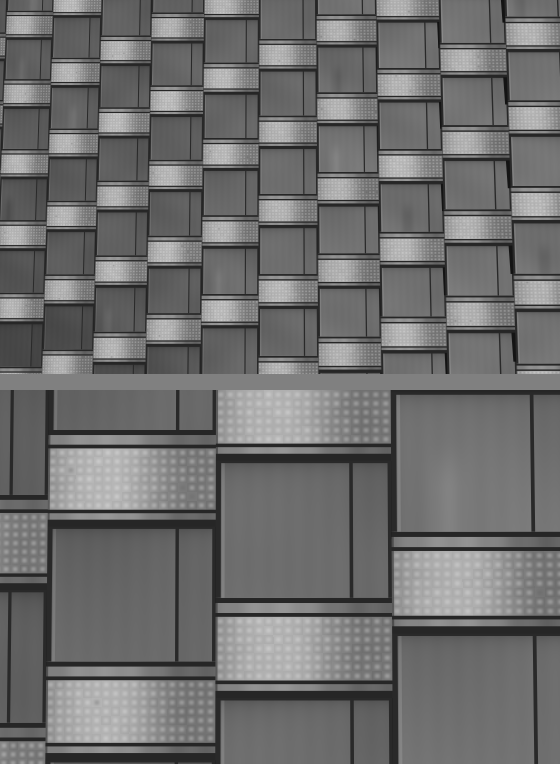
Top: the whole. Bottom: its middle third, enlarged.
Give the GLSL for this pattern, as a Shadertoy shader.

```glsl
// A grey high-rise facade: columns of windows and tiled parapets, each column
// stepped against the next. A projective map spaces the columns and rows; each
// cell is built from box coverages, with sines and hashes for glass and wear.

// Layout, in units of the canvas height
const float COLUMN_WIDTH = 0.1245;   // leftmost column
const float COLUMN_GROWTH = 0.0199;  // perspective widening per column
const float ROW_HEIGHT = 0.1904;     // leftmost storey
const float ROW_PHASE = 0.526;
const float ROW_STEP = 0.2749;       // storey offset between columns
const float VANISH_X = 0.732;
const float TILT = 0.0512;           // widening toward the bottom

// Cell parts, as fractions of a storey or column
const float BAND_END = 0.408;
const float TILE_TOP = 0.068;
const float TILE_BOTTOM = 0.335;
const float MULLION = 0.765;
const vec2 TILE_COUNT = vec2(18.0, 7.0);

// Tones
const float FRAME_TONE = 0.16;
const float LINE_TONE = 0.15;
const float GLASS_LEFT = 0.355;
const float GLASS_RIGHT = 0.455;
const float TILE_SHADE = 0.50;
const float TILE_LIGHT = 0.72;

float hash(vec2 p) {
    return fract(sin(dot(p, vec2(127.1, 311.7))) * 43758.55);
}

// Pixel coverage of the interval from a to b
float cover(float x, float a, float b, float aa) {
    return clamp((x - a) / aa + 0.5, 0.0, 1.0) - clamp((x - b) / aa + 0.5, 0.0, 1.0);
}

float parapet(float u, float b, vec2 id, vec2 aa) {
    // Light falls left of the middle and fades to the right
    float glow = smoothstep(-0.25, 0.3, u) * (1.0 - smoothstep(0.4, 0.85, u));
    float light = mix(TILE_SHADE, TILE_LIGHT, glow) + 0.04 * (hash(id + 3.7) - 0.5);

    // Raised tiles with grooves, uneven tone and rare stains
    vec2 q = vec2(u, (b - TILE_TOP) / (TILE_BOTTOM - TILE_TOP)) * TILE_COUNT;
    vec2 ridge = 0.5 - 0.5 * cos(6.2832 * q);
    float detail = 1.0 - smoothstep(0.4, 0.7, TILE_COUNT.x * aa.x);
    float speck = hash(floor(q) + id * 31.0);
    float tile = light + detail * mix(0.14, 0.07, glow) * (ridge.x * ridge.y - 0.35);
    tile += 0.03 * (speck - 0.5) - 0.16 * step(0.992, speck) * ridge.x * ridge.y;

    // Rails above and below the tiles
    float rail = light * 0.80 + 0.015 * sin(u * 37.0 + id.x * 5.0);
    float tone = mix(rail, tile, cover(b, TILE_TOP, TILE_BOTTOM, aa.y));
    float lines = cover(b, -0.012, 0.010, aa.y)
                + cover(b, 0.052, TILE_TOP, aa.y)
                + cover(b, TILE_BOTTOM, 0.350, aa.y)
                + cover(b, 0.378, BAND_END + 0.01, aa.y);
    tone = mix(tone, LINE_TONE, clamp(lines, 0.0, 1.0));
    return mix(tone, LINE_TONE, 0.5 * cover(u, -0.1, 0.012, aa.x));
}

float window(float u, float f, vec2 id, vec2 place, vec2 aa) {
    float h = hash(id);
    float t = (f - BAND_END) / (1.0 - BAND_END);

    // Glass: overall drift, storey shadow and cloudy reflections
    float glass = mix(GLASS_LEFT, GLASS_RIGHT, smoothstep(0.0, 1.3, place.x));
    glass -= 0.07 * smoothstep(0.1, 0.5, place.y) * (1.0 - smoothstep(0.2, 0.75, place.x));
    glass += 0.035 * (h - 0.5) + 0.025 * (t - 0.5);
    float cloud = sin(u * 4.0 + h * 20.0 + 1.3 * sin(t * 3.0 + h * 9.0))
                + 0.6 * sin(t * 5.0 - u * 3.0 + h * 40.0);
    glass += 0.012 * cloud + 0.004 * sin(u * 55.0 + h * 30.0);
    glass *= 1.0 - 0.22 * exp(-max(t, 0.0) * 18.0);

    // A pale curtain fold or a dim interior in a few windows
    float fold = exp(-pow((u - 0.2 - 0.4 * hash(id + 8.0)) / 0.09, 2.0));
    glass += fold * smoothstep(0.3, 0.7, t) * (0.05 * step(0.82, h) - 0.05 * step(h, 0.12));

    // Side pane, mullion and bright jamb
    glass -= 0.02 * cover(u, MULLION, 1.2, aa.x);
    glass = mix(glass, FRAME_TONE, cover(u, MULLION, MULLION + 0.02, aa.x));
    glass += 0.07 * cover(u, 0.035, 0.052, aa.x);

    float pane = cover(f, BAND_END + 0.01, 0.99, aa.y) * cover(u, 0.03, 0.98, aa.x);
    float tone = mix(FRAME_TONE, glass, pane);

    // Deep slot beside the next column, wider to the right
    float slot = 0.065 * smoothstep(5.0, 9.0, id.x) * (1.0 - 0.5 * t);
    return mix(tone, 0.08, cover(u, 1.0 - slot, 1.2, aa.x) * cover(f, BAND_END, 0.74, aa.y));
}

float facade(float column, float k, float v, vec2 place, float px, float kStep) {
    float height = ROW_HEIGHT / (1.0 - COLUMN_GROWTH * column);
    float row = v / height + ROW_PHASE + ROW_STEP * column;
    vec2 aa = vec2(kStep, px / height);
    float u = k - column;
    float f = fract(row - 0.2) + 0.2;   // continuous across the window
    float b = fract(row + 0.3) - 0.3;   // continuous across the parapet
    float glass = window(u, f, vec2(column, floor(row - 0.2)), place, aa);
    float band = parapet(u, b, vec2(column, floor(row + 0.3)), aa);
    return mix(glass, band, cover(b, -0.012, BAND_END, aa.y));
}

void mainImage(out vec4 fragColor, in vec2 fragCoord) {
    float px = 1.0 / iResolution.y;
    vec2 place = vec2(fragCoord.x * px, 0.5 - fragCoord.y * px);

    // Perspective: straighten the tilt, then find the column
    float w = 1.0 + TILT * place.y;
    float x = VANISH_X + (place.x - VANISH_X) / w;
    float spread = COLUMN_WIDTH + COLUMN_GROWTH * x;
    float k = x / spread;
    float kStep = px * COLUMN_WIDTH / (spread * spread);

    // Blend the two columns that meet at the nearest edge
    float edge = floor(k + 0.5);
    float left = facade(edge - 1.0, k, place.y / w, place, px, kStep);
    float right = facade(edge, k, place.y / w, place, px, kStep);
    float tone = mix(left, right, clamp((k - edge) / kStep + 0.5, 0.0, 1.0));
    fragColor = vec4(vec3(tone), 1.0);
}
```
